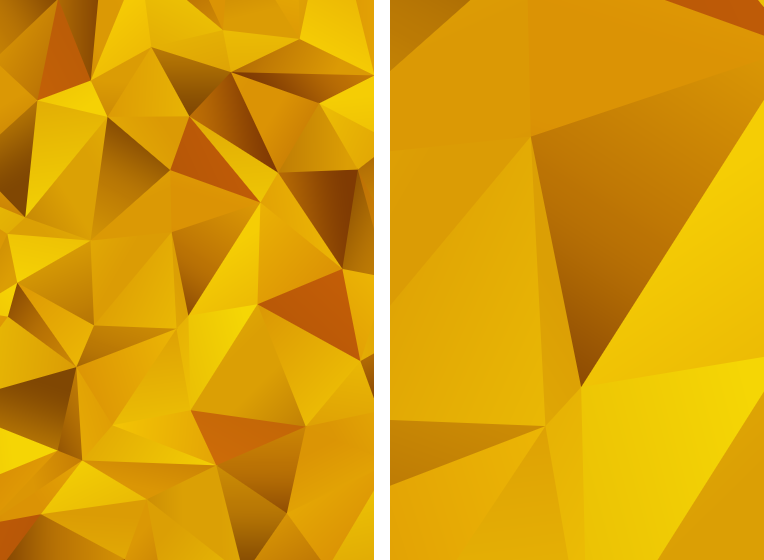
Left: the whole. Right: its middle third, enlarged.
A WebGL 1 fragment shader for this background:

```glsl
precision highp float;
uniform vec2 u_resolution;

#define CELLS_ACROSS 5.0
#define JITTER 0.96
#define GRID_ANGLE 0.55
#define SHADE_SLOPE 0.20
#define RUST_SHARE 0.10
#define HUE_SPREAD 0.06
#define UMBER vec3(0.50, 0.25, 0.01)
#define OCHRE vec3(0.74, 0.46, 0.02)
#define GOLD vec3(0.86, 0.60, 0.02)
#define YELLOW vec3(0.96, 0.81, 0.02)
#define RUST vec3(0.80, 0.40, 0.03)

float hash(vec2 p) {
  p = fract(p * vec2(0.1031, 0.1173) + 0.317);
  p += dot(p, p.yx + 33.33);
  return fract((p.x + p.y) * p.x * 17.31);
}

float cross2(vec2 a, vec2 b) {
  return a.x * b.y - a.y * b.x;
}

// One mesh vertex per cell, kept inside that cell so edges never cross
vec2 meshVertex(vec2 cell) {
  vec2 random = vec2(hash(cell + 3.7), hash(cell + vec2(41.3, 17.9)));
  return cell + 0.5 + (random - 0.5) * JITTER;
}

// Signed distance to one edge, positive on its left
float edgeDistance(vec2 p, vec2 a, vec2 b) {
  return cross2(b - a, p - a) / max(length(b - a), 0.001);
}

// Brown to yellow ramp, with a share of rust facets
vec3 facetColor(float tone, vec2 seed) {
  vec3 color = mix(UMBER, OCHRE, smoothstep(0.0, 0.24, tone));
  color = mix(color, GOLD, clamp((tone - 0.22) * 5.0, 0.0, 1.0));
  color = mix(color, YELLOW, clamp((tone - 0.52) * 2.1, 0.0, 1.0));
  if (hash(seed + 71.3) < RUST_SHARE) {
    color = RUST * (0.86 + 0.24 * tone);
  }
  color.g += (hash(seed + 23.1) - 0.5) * HUE_SPREAD;
  return color;
}

// Shaded facet colour in rgb, antialiased coverage in a
vec4 facet(vec2 p, vec2 a, vec2 b, vec2 c, vec2 seed, float pixel) {
  float inside = min(edgeDistance(p, a, b),
                     min(edgeDistance(p, b, c), edgeDistance(p, c, a)));
  float coverage = clamp(0.5 + inside / pixel, 0.0, 1.0);
  float angle = 6.2832 * hash(seed + 57.7);
  vec2 fromCenter = p - (a + b + c) / 3.0;
  float slope = dot(fromCenter, vec2(cos(angle), sin(angle))) * SHADE_SLOPE;
  float tone = clamp(mix(0.06, 0.98, hash(seed)) + slope, 0.0, 1.0);
  return vec4(facetColor(tone, seed) * coverage, coverage);
}

// Smaller facet area left by a diagonal a-c; negative if it is invalid
float splitScore(vec2 a, vec2 b, vec2 c, vec2 d) {
  return min(cross2(b - a, c - a), cross2(c - a, d - a));
}

void main() {
  float pixel = CELLS_ACROSS / u_resolution.x;
  float s = sin(GRID_ANGLE);
  float k = cos(GRID_ANGLE);
  vec2 p = mat2(k, s, -s, k) * gl_FragCoord.xy * pixel + vec2(19.0, 12.0);
  vec2 home = floor(p);
  vec4 sum = vec4(0.0);

  // The four quads that can reach this cell, each split into two facets
  for (int j = 0; j < 2; j++) {
    for (int i = 0; i < 2; i++) {
      vec2 cell = home - vec2(float(i), float(j));
      vec2 a = meshVertex(cell);
      vec2 b = meshVertex(cell + vec2(1.0, 0.0));
      vec2 c = meshVertex(cell + vec2(1.0, 1.0));
      vec2 d = meshVertex(cell + vec2(0.0, 1.0));
      vec2 seedA = cell + vec2(5.2, 90.4);
      vec2 seedB = cell + vec2(130.6, 31.8);
      float bias = 0.5 + hash(cell + 11.9);
      if (splitScore(a, b, c, d) * bias > splitScore(b, c, d, a)) {
        sum += facet(p, a, b, c, seedA, pixel);
        sum += facet(p, a, c, d, seedB, pixel);
      } else {
        sum += facet(p, b, c, d, seedA, pixel);
        sum += facet(p, b, d, a, seedB, pixel);
      }
    }
  }
  gl_FragColor = vec4(sum.rgb / max(sum.a, 0.001), 1.0);
}
```
